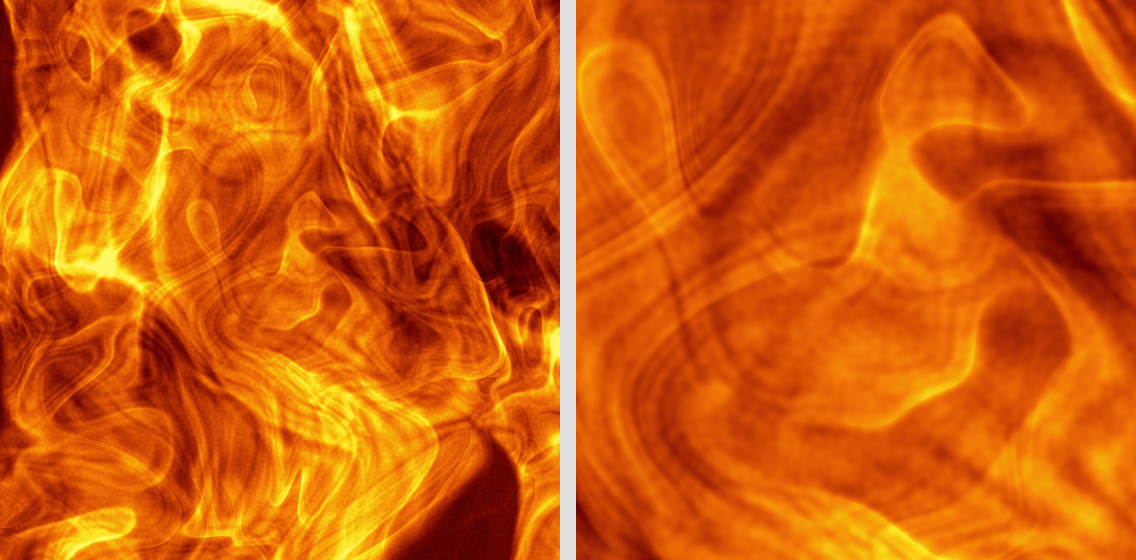
Left: the whole. Right: its middle third, enlarged.
A WebGL 2 fragment shader for this texture:

```glsl
#version 300 es
precision highp float;
// Dense swirling fire: overlapping flame sheets with bright rims and dark red gaps.

#define LAYERS 4
#define BASE_FREQ 2.7      // flame sheets across the canvas, largest layer
#define LAYER_STEP 1.5     // frequency ratio between layers
#define SWIRL 0.26         // strength of the domain warp
#define RIM_GLOW 2.7       // brightness of the sheet edges
#define RIM_SOFT 9.0       // falloff towards the inside of a sheet
#define RIM_SHARP 28.0     // falloff towards the outside
#define STREAKS 1.1        // contrast of wisps inside the sheets
#define GAP_LEVEL 0.22     // higher gives fewer dark gaps
#define CONTRAST 0.9
#define BRIGHTNESS -0.55
#define GRAIN 0.25

out vec4 fragColor;
uniform vec2 u_resolution;

// Unit gradient vector for a lattice cell
vec2 cellGradient(ivec2 cell) {
    uvec2 k = uvec2(cell) * uvec2(1597u, 3571u);
    uint h = (k.x ^ (k.y << 8)) + k.y;
    h = (h ^ (h >> 15)) * 73939133u;
    h = (h ^ (h >> 13)) * 39916801u;
    h ^= h >> 16;
    float angle = float(h & 65535u) * 6.28318 / 65536.0;
    return vec2(cos(angle), sin(angle));
}

// Gradient noise, standard deviation near 0.21
float noise(vec2 p) {
    vec2 base = floor(p);
    ivec2 c = ivec2(base);
    vec2 f = p - base;
    vec2 w = f * f * f * (f * (f * 6.0 - 15.0) + 10.0);
    float a = dot(cellGradient(c), f);
    float b = dot(cellGradient(c + ivec2(1, 0)), f - vec2(1, 0));
    float d = dot(cellGradient(c + ivec2(0, 1)), f - vec2(0, 1));
    float e = dot(cellGradient(c + ivec2(1, 1)), f - vec2(1, 1));
    return mix(mix(a, b, w.x), mix(d, e, w.x), w.y);
}

// Pushes the plane around with ever smaller eddies
vec2 swirl(vec2 p, float seed) {
    float amp = SWIRL, freq = 2.2;
    for (int i = 0; i < 3; i++) {
        vec2 s = p * freq + seed;
        p += amp * vec2(noise(s), noise(s + vec2(37.3, 71.9)));
        amp *= 0.45;
        freq *= 1.9;
    }
    return p;
}

vec2 rotate(vec2 p, float angle) {
    float c = cos(angle), s = sin(angle);
    return vec2(c * p.x - s * p.y, s * p.x + c * p.y);
}

// Thin bright edge: crisp outside, fading softly inside
float rim(float n) {
    return exp(n > 0.0 ? -n * RIM_SOFT : n * RIM_SHARP);
}

// Heat of one layer of flame sheets
float flameLayer(vec2 p, vec2 flow, int index) {
    float seed = 13.7 * float(index) + 5.3;
    float freq = BASE_FREQ * pow(LAYER_STEP, float(index));
    vec2 s = mix(flow, swirl(p, seed), 0.5);
    s = rotate(s, 0.6 * sin(seed)) * freq * vec2(1.25, 0.8) + seed;

    float sheet = noise(s) + 0.05;
    float along = noise(s * 0.8 + 51.3);
    float lit = smoothstep(-0.2, 0.4, noise(s * 0.6 + 23.1) + 0.02);
    float wisps = noise(vec2(sheet * 14.0, along * 3.0 + seed));
    float inside = smoothstep(-0.03, 0.06, sheet) - 0.5;
    return RIM_GLOW * rim(sheet) * lit + STREAKS * wisps + 0.5 * inside;
}

// Dark red through orange to pale yellow
vec3 fireColor(float heat) {
    float stops[8] = float[8](-2.4, -1.5, -0.72, 0.0, 0.7, 1.3, 1.9, 2.7);
    vec3 tones[8] = vec3[8](
        vec3(0.20, 0.00, 0.00), vec3(0.42, 0.02, 0.01),
        vec3(0.64, 0.15, 0.02), vec3(0.84, 0.30, 0.02),
        vec3(0.95, 0.47, 0.03), vec3(0.96, 0.66, 0.04),
        vec3(0.98, 0.88, 0.11), vec3(1.00, 0.97, 0.40));
    vec3 color = tones[0];
    for (int i = 1; i < 8; i++) {
        float t = clamp((heat - stops[i - 1]) / (stops[i] - stops[i - 1]), 0.0, 1.0);
        color = mix(color, tones[i], t);
    }
    return color;
}

void main() {
    vec2 p = gl_FragCoord.xy / min(u_resolution.x, u_resolution.y);
    vec2 flow = swirl(p, 3.1);

    // Broad glow, then sheets from large to small
    float heat = BRIGHTNESS + 2.6 * noise(flow * 2.0 + 8.4);
    float weight = 1.0;
    for (int i = 0; i < LAYERS; i++) {
        heat += weight * flameLayer(p, flow, i);
        weight *= 0.83;
    }
    heat *= CONTRAST;

    // Dark gaps between the flames
    float gapField = noise(flow * vec2(2.4, 2.0) + vec2(17.6, 42.2));
    float gap = smoothstep(GAP_LEVEL - 0.04, GAP_LEVEL + 0.05, gapField);
    heat = mix(heat, -2.0, 0.85 * gap);

    heat += GRAIN * noise(p * 150.0);
    fragColor = vec4(fireColor(heat), 1.0);
}
```
